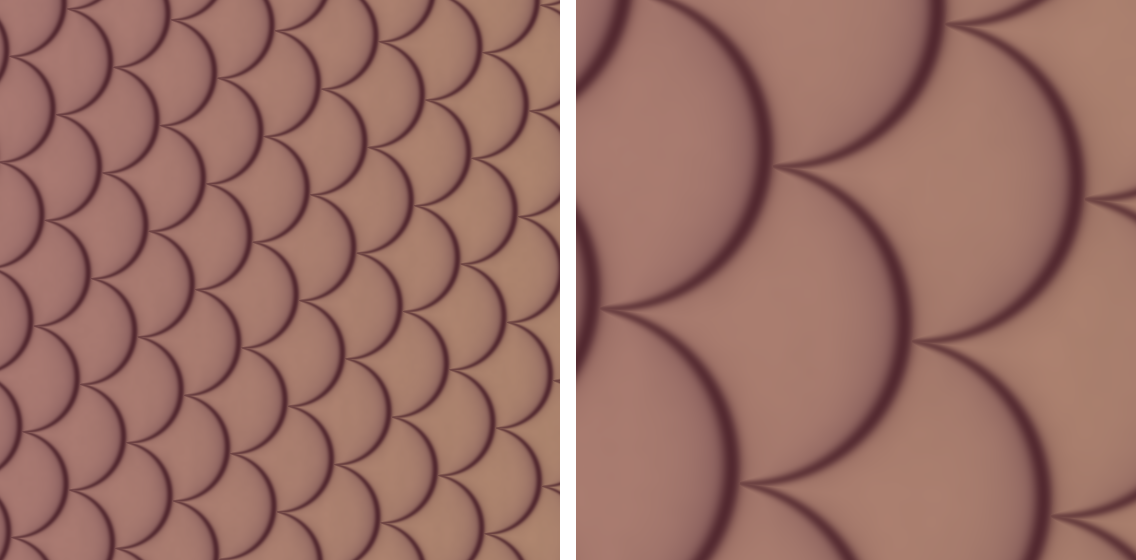
Left, the full canvas; right, a detail of the centre.
Write a Shadertoy shader that draws this pattern.

```glsl
// Tilted rows of overlapping round scales with soft dark rims on dusty rose to tan.

const float TILT = 0.1047;                    // radians, clockwise
const vec2  ANCHOR = vec2(0.4505, 0.5677);    // a point where two rims meet
const vec2  RADIUS = vec2(0.0933, 0.0949);    // scale radius along and across rows
const float RIM_THIN = 0.022;                 // rim half widths, in radii
const float RIM_THICK = 0.060;
const float RIM_INSET = 0.055;                // rim moves inward at the apex
const float SHADOW_REACH = 0.085;
const float SHADE_REACH = 0.26;
const vec3  ROSE = vec3(0.660, 0.472, 0.442);
const vec3  TAN  = vec3(0.680, 0.520, 0.430);
const vec3  PLUM = vec3(0.470, 0.310, 0.345);
const vec3  RIM  = vec3(0.305, 0.140, 0.170);

float hash(vec2 p) {
    vec3 h = fract(vec3(p.xyx) * 0.1031);
    h += dot(h, h.yzx + 33.33);
    return fract((h.x + h.y) * h.z);
}

float noise(vec2 p) {
    vec2 i = floor(p), f = fract(p);
    f = f * f * (3.0 - 2.0 * f);
    return mix(mix(hash(i), hash(i + vec2(1, 0)), f.x),
               mix(hash(i + vec2(0, 1)), hash(i + vec2(1, 1)), f.x), f.y);
}

// Darkness of a unit rim at offset v from its centre; thickest where it faces +x.
float rimTone(vec2 v, float pixel) {
    float len = max(length(v), 1e-4);
    float facing = clamp(v.x / len, 0.0, 1.0);
    float d = len - 1.0 + RIM_INSET * facing;
    float width = max(mix(RIM_THIN, RIM_THICK, facing), pixel);
    float core = mix(0.62, 0.86, facing) * exp(-d * d / (width * width));
    float shadow = 0.48 * facing * exp(-abs(d) / SHADOW_REACH);
    return 1.0 - (1.0 - core) * (1.0 - shadow);
}

void mainImage(out vec4 fragColor, in vec2 fragCoord) {
    vec2 uv = fragCoord / iResolution.xy;
    float pixel = 1.0 / (iResolution.y * RADIUS.y);

    // Rotate into row axes, measured in scale radii
    vec2 p = uv - ANCHOR;
    float c = cos(TILT), s = sin(TILT);
    vec2 q = vec2(c * p.x - s * p.y, s * p.x + c * p.y) / RADIUS;

    // Half-discs in columns, every second column shifted by one radius
    float column = floor(q.x);
    vec2 own = vec2(q.x - column, mod(q.y - column, 2.0) - 1.0);
    vec2 previous = vec2(own.x + 1.0, 1.0 - abs(own.y));

    // Rim of this column plus the shadow cast from the column behind
    float tone = max(rimTone(own, pixel), rimTone(previous, pixel));

    // Broad shade inside each scale toward its rim
    float len = max(length(own), 1e-4);
    float d = len - 1.0;
    float inside = 1.0 - smoothstep(-0.07, 0.02, d);
    float shade = 0.68 * inside * own.x / len * exp(min(d, 0.0) / SHADE_REACH);

    // Slow colour drift and faint mottling
    vec3 color = mix(ROSE, TAN, smoothstep(-0.05, 1.05, uv.x - 0.12 * (uv.y - 0.5)));
    float mottle = noise(uv * vec2(60.0, 22.0)) + 0.5 * noise(uv * 110.0) - 0.75;
    color *= 1.0 + 0.020 * mottle;

    color = mix(color, PLUM, shade);
    color = mix(color, RIM, tone);
    fragColor = vec4(color, 1.0);
}
```
